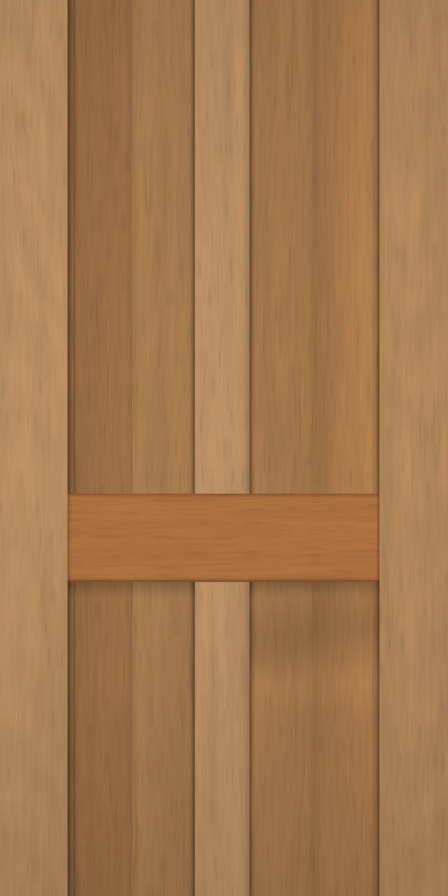
Reproduce this texture procedurally as a Shadertoy shader.

```glsl
#define STILE_L 0.151
#define STILE_R 0.847
#define MULLION_L 0.435
#define MULLION_R 0.557
#define RAIL_BOTTOM 0.701
#define RAIL_TOP 0.898
#define SEAM_L 0.295
#define SEAM_R 0.698
#define MOULDING 0.016
#define SOFT 0.0022
#define GRAIN 0.155
#define SHADOW 0.36

float hash(vec2 p) {
    return fract(sin(dot(p, vec2(127.1, 311.7))) * 43758.545);
}

float noise(vec2 p) {
    vec2 i = floor(p), f = fract(p);
    f = f * f * (3.0 - 2.0 * f);
    return mix(mix(hash(i), hash(i + vec2(1, 0)), f.x),
               mix(hash(i + vec2(0, 1)), hash(i + vec2(1, 1)), f.x), f.y);
}

float stepAt(float edge, float x) {
    return smoothstep(edge - SOFT, edge + SOFT, x);
}

float band(float lo, float hi, float x) {
    return stepAt(lo, x) * (1.0 - stepAt(hi, x));
}

// Soft mark centred on a line
float crease(float center, float width, float x) {
    float d = (x - center) / width;
    return exp(-d * d);
}

// Wood fibres: q.x runs across them, q.y along them
float fibres(vec2 q, float seed) {
    q += seed * vec2(3.7, 5.3);
    q.x += 0.025 * noise(q * vec2(3.0, 1.4));
    float sum = 0.0, weight = 0.34;
    vec2 scale = vec2(22.0, 1.1);
    for (int i = 0; i < 4; i++) {
        sum += weight * (noise(q * scale) - 0.5);
        scale *= vec2(2.2, 2.6);
        weight *= 0.88;
    }
    float pores = smoothstep(0.62, 0.95, noise(q * vec2(190.0, 15.0)));
    return sum - 0.28 * pores;
}

// Nested growth arches
float arches(vec2 q, float center, float bend) {
    float across = q.x - center;
    float phase = 240.0 * across * across * bend + q.y * 13.0
                + 5.0 * noise(q * vec2(9.0, 2.0));
    return sin(phase * 2.0) * smoothstep(0.13, 0.02, abs(across));
}

vec3 panelColor(vec2 p) {
    float right = stepAt(0.5, p.x);
    float seam = mix(SEAM_L, SEAM_R, right);
    float second = stepAt(seam, p.x);
    vec3 leftPair = mix(vec3(0.615, 0.435, 0.270), vec3(0.655, 0.480, 0.310), second);
    vec3 rightPair = mix(vec3(0.635, 0.460, 0.290), vec3(0.615, 0.440, 0.275), second);
    vec3 wood = mix(leftPair, rightPair, right);

    // Slow change of tone across each board
    wood *= 1.0 + 0.45 * (p.x - seam) * (1.0 - 2.0 * second) * (1.0 - right);
    wood *= 1.0 + 0.7 * max(p.x - SEAM_R, 0.0) * right;
    wood *= 1.0 - 0.06 * crease(seam, 0.012, p.x);
    wood *= 1.0 + GRAIN * fibres(p, 1.0 + second + 2.0 * right);

    // Dark figure in the lower right boards
    float wave = 0.025 * noise(p * vec2(14.0, 3.0));
    float figure = crease(0.565 + wave + 0.035 * second, 0.075, p.y);
    wood *= 1.0 - 0.09 * right * figure;
    wood *= 1.0 + 0.05 * right * crease(0.46 + wave, 0.05, p.y);

    // Moulding strips and contact shadows
    float strips = band(STILE_L, STILE_L + MOULDING, p.x)
                 + band(STILE_R - MOULDING, STILE_R, p.x);
    wood *= 1.0 - 0.09 * strips;
    float lines = crease(STILE_L, 0.006, p.x) + crease(STILE_R, 0.006, p.x)
                + crease(MULLION_L, 0.007, p.x) + crease(MULLION_R, 0.007, p.x);
    lines += 0.35 * crease(STILE_L + MOULDING, 0.003, p.x);
    lines += 0.5 * crease(RAIL_BOTTOM, 0.022, p.y);
    return wood * (1.0 - SHADOW * min(lines, 1.3));
}

void mainImage(out vec4 fragColor, in vec2 fragCoord) {
    vec2 p = fragCoord / iResolution.xy * vec2(1.0, 2.0);
    vec3 color = panelColor(p);

    // Centre mullion
    vec3 mullion = vec3(0.715, 0.550, 0.380) * (1.0 + GRAIN * fibres(p, 6.0));
    mullion *= 1.0 - 0.12 * crease(MULLION_R, 0.010, p.x);
    color = mix(color, mullion, band(MULLION_L, MULLION_R, p.x));

    // Cross rail with fibres running sideways
    vec3 rail = vec3(0.660, 0.430, 0.245) * (1.0 + GRAIN * fibres(p.yx, 7.0));
    rail *= 1.0 - 0.22 * crease(RAIL_TOP, 0.006, p.y) - 0.30 * crease(RAIL_BOTTOM, 0.006, p.y);
    rail *= 1.0 - 0.25 * (crease(STILE_L, 0.005, p.x) + crease(STILE_R, 0.005, p.x));
    color = mix(color, rail, band(RAIL_BOTTOM, RAIL_TOP, p.y));

    // Outer stiles
    float right = stepAt(0.5, p.x);
    vec3 stile = mix(vec3(0.700, 0.535, 0.365), vec3(0.690, 0.520, 0.350), right);
    stile *= 1.0 + GRAIN * fibres(p, 8.0 + right);
    stile *= 1.0 + 0.014 * arches(p, mix(0.06, 0.94, right), 1.0 - 2.0 * right);
    color = mix(color, stile, 1.0 - band(STILE_L, STILE_R, p.x));

    // Light fades toward the top and bottom
    float height = p.y - 1.15;
    color *= 1.025 - 0.085 * height * height;
    fragColor = vec4(color, 1.0);
}
```
